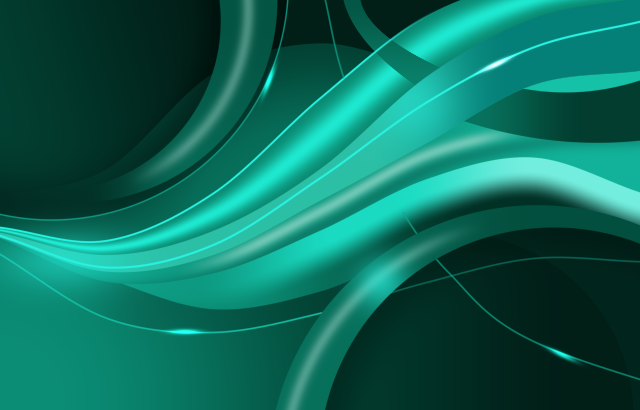
Give the GLSL for this background, as a WebGL 2 fragment shader.

```glsl
#version 300 es
precision highp float;
// Flowing emerald ribbons sweep between two dark discs with glossy rims.
// Spline edges and circles give signed distances; layers are painted
// back to front, then thin light trails, glows and sparkles are added.
uniform vec2 u_resolution;
out vec4 outColor;

// Edge heights at x = 0..6 (the canvas is six units wide)
const float CREST[7] = float[7](1.71, 1.586, 2.03, 2.92, 3.695, 4.04, 4.16);
const float BODY[7] = float[7](1.664, 1.453, 1.68, 2.258, 3.125, 3.672, 3.867);
const float THREAD[7] = float[7](1.633, 1.336, 1.547, 2.172, 2.883, 3.398, 3.64);
const float FOLD[7] = float[7](1.617, 1.297, 1.453, 1.961, 2.5, 3.047, 3.18);
const float SHEEN[7] = float[7](1.6, 1.266, 1.39, 1.86, 2.39, 2.625, 2.67);
const float LIP[7] = float[7](1.61, 1.203, 1.281, 1.68, 2.164, 2.367, 2.04);
const float HEM[7] = float[7](1.61, 1.234, 0.945, 1.11, 1.5, 1.5, 1.5);
const float TRAIL[7] = float[7](1.46, 0.86, 0.727, 0.906, 1.195, 1.42, 1.39);
const float HILL[7] = float[7](2.0, 2.258, 3.156, 3.437, 3.2, 3.0, 3.0);
const float STRAND[7] = float[7](3.05, 3.195, 3.44, 3.734, 4.21, 5.0, 6.9);

// Catmull-Rom spline through seven evenly spaced knots
float spline(float x, float k[7]) {
  int i = clamp(int(floor(x)), 0, 5);
  float t = x - float(i), b = k[i], c = k[i + 1];
  float a = i > 0 ? k[i - 1] : 2. * b - c;
  float d = i < 5 ? k[i + 2] : 2. * c - b;
  return b + .5 * t * (c - a + t * (2. * a - 5. * b + 4. * c - d + t * (3. * (b - c) + d - a)));
}

// Approximate distance to a spline, positive underneath
float below(vec2 p, float k[7]) {
  float y = spline(p.x, k), slope = (spline(p.x + .01, k) - y) / .01;
  return (y - p.y) / sqrt(1. + slope * slope);
}

float inside(vec2 p, vec2 center, float radius) { return radius - length(p - center); }
float cover(float d, float aa) { return smoothstep(-aa, aa, d); }
float stroke(float d, float w, float aa) { return cover(w - abs(d), aa); }
float bell(float d, float width) { return exp(-d * d / (width * width)); }
float blend(float a, float b, float lo, float hi, float x) { return mix(a, b, smoothstep(lo, hi, x)); }
vec3 teal(float g) { return vec3(.14 * g * g, g, g * (.74 + .17 * g)); }
float sparkle(vec2 p, vec2 center, vec2 dir) {
  vec2 q = p - center;
  return bell(dot(q, dir), .13) * bell(q.x * dir.y - q.y * dir.x, .022);
}

void main() {
  vec2 p = gl_FragCoord.xy * 6. / u_resolution.x;
  float aa = 4.5 / u_resolution.x, x = p.x, drop = 3.844 - p.y;
  vec3 cyan = vec3(.15, .95, .88), gray = vec3(.47, .8, .73);
  float crest = below(p, CREST), body = below(p, BODY), fold = below(p, FOLD);
  float lip = below(p, LIP), hill = below(p, HILL), trail = below(p, TRAIL);

  // Dark upper field, soft hill and upper disc with its rim
  vec3 col = teal(blend(.25, .12, 0., 2.6, x + .3 * (p.y - 2.)));
  col = mix(col, teal(blend(.25, .43, -.1, .9, hill)), cover(hill, aa));
  float orbit = inside(p, vec2(.484, 4.), 2.219);
  col *= 1. - .4 * cover(orbit, aa) * bell(orbit, .4);
  float rimOuter = inside(p, vec2(.703, 3.84), 1.898);
  float rimInner = inside(p, vec2(.469, 3.648), 1.6);
  float rimFade = smoothstep(.75, 1.8, x);
  col *= 1. - .35 * rimFade * bell(rimInner, .2);
  col = mix(col, teal(blend(.42, .33, 2., 3.6, p.y)), rimFade * cover(min(rimOuter, -rimInner), aa));
  float gloss = bell(inside(p, vec2(.586, 3.766), 1.742), .06);
  col = mix(col, gray * .8, .75 * gloss * smoothstep(1.15, 1.8, x));
  col = mix(col, teal(.65), .8 * stroke(orbit, .007, aa));

  // Upper ribbon with a bright core, crossed by a dark strap
  float across = crest / max(crest - body, .01);
  col = mix(col, teal(mix(.52, .91, bell(across - .52, .28))), cover(crest, aa));
  float strapLeft = x - 3.22 - drop * (.25 + .74 * drop);
  float strapRight = 3.38 + drop * (.2 + 1.54 * drop) - x;
  col = mix(col, teal(blend(.34, .5, 0., .8, drop)), cover(min(strapLeft, strapRight), aa) * step(drop, 1.));
  col = mix(col, cyan, stroke(crest, .009, aa) * blend(1., 0., 3.4, 4.2, x));

  // Central ribbon carrying a luminous thread
  vec3 satin = mix(vec3(.17, .75, .65), vec3(.02, .5, .47), smoothstep(3.4, 4.8, x));
  col = mix(col, satin, cover(body, aa));
  col = mix(col, cyan, stroke(below(p, THREAD), .01, aa));

  // Folded ribbon with pale sheen, then the leaf-shaped opening
  float sheen = below(p, SHEEN);
  vec3 foldColor = teal(blend(.6, .7, 3.5, 5.5, x)) * (1. - .18 * bell(sheen - .13, .08));
  float sheenFade = smoothstep(1.6, 2.5, x) * blend(1., 0., 4.4, 5., x);
  foldColor = mix(foldColor, gray, .9 * sheenFade * bell(sheen, .06));
  col = mix(col, foldColor, cover(fold, aa));
  float leaf = p.y - 2.505 - .13 * pow(abs(x - 5.6), 2.);
  float sliver = p.y - 2.977 - .23 * pow(abs(x - 5.3), 2.);
  col = mix(col, teal(blend(.45, .24, 4.4, 5.5, x)), cover(min(fold, leaf), aa));
  col = mix(col, teal(.76), cover(min(fold, sliver), aa));

  // Bright lip fading into shadow, above the lower field
  vec3 light = teal(blend(.6, .86, 1.8, 3.2, x));
  light = mix(light, vec3(.45, .93, .87), smoothstep(3.7, 5., x));
  vec3 shade = teal(blend(.54, .19, 2.2, 4.5, x));
  col = mix(col, mix(light, shade, smoothstep(.12, .4, lip)), cover(lip, aa));
  vec3 field = teal(blend(.55, .25, .4, 4., length(p - vec2(0., .1))));
  field *= 1. - .12 * smoothstep(.6, 1.4, x) * cover(-trail, aa);
  col = mix(col, field, cover(min(lip, below(p, HEM)), aa));

  // Lower disc and its glossy rim
  float hoop = cover(inside(p, vec2(5.04, -.61), 2.53), aa);
  float edge = inside(p, vec2(5.195, -.492), 2.203), disc = cover(edge, aa);
  gloss = bell(inside(p, vec2(5.08, -.648), 2.43), .06) * blend(.75, 0., 3.6, 4.6, x);
  col = mix(col, mix(teal(blend(.44, .31, 3.2, 5., x)), gray * .85, gloss), hoop);
  float depth = blend(.23, .12, 3.1, 5.4, x) * (1. - .25 * bell(edge, .25));
  col = mix(col, teal(depth + .025 * cover(-inside(p, vec2(4.22, -.06), 1.72), aa)), disc);

  // Fine trails, hidden behind the ribbons and the lower rim
  float open = 1. - hoop * (1. - disc);
  col = mix(col, teal(.72), stroke(trail, .008, aa) * open * mix(1., .4, disc));
  float row = drop / .64, strand = spline(row, STRAND);
  float lean = (spline(row + .01, STRAND) - strand) / .0064;
  float bare = max(cover(-crest, aa), cover(lip - .2, aa));
  col = mix(col, teal(.65), .7 * stroke((x - strand) / sqrt(1. + lean * lean), .008, aa) * open * bare);

  // Broad glows and sharp sparkles
  float glow = .5 * bell(length((p - vec2(.62, 1.4)) * vec2(.65, 1.5)), .4);
  glow += .5 * bell(length(p - vec2(3.9, 2.87)), .38) * cover(min(body, -fold), aa);
  glow += .6 * bell(length(p - vec2(3.58, 1.19)), .24) * (1. - disc);
  col = mix(col, cyan, glow);
  float glint = sparkle(p, vec2(2.523, 3.086), vec2(.36, .93))
    + sparkle(p, vec2(1.734, .734), vec2(1., 0.)) + sparkle(p, vec2(5.27, .516), vec2(.9, -.42));
  col += vec3(.1, .8, .75) * glint + .9 * sparkle(p, vec2(4.65, 3.24), vec2(.9, .42));
  outColor = vec4(min(col, 1.), 1.);
}
```
